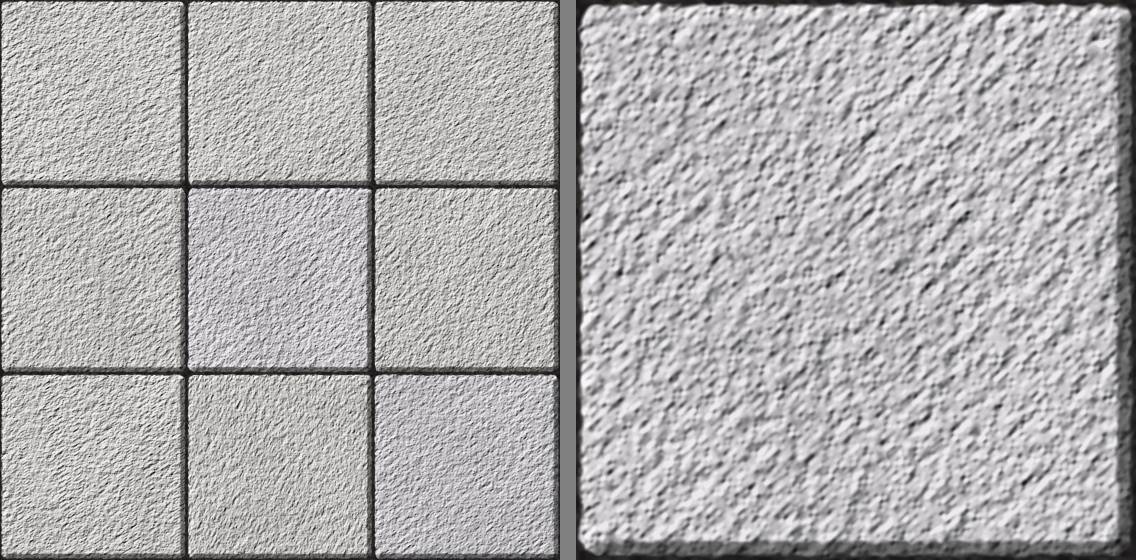
Left, the full canvas; right, a detail of the centre.
This texture is drawn by a WebGL 1 fragment shader. Its source:

```glsl
precision highp float;
// Three by three square concrete pavers with rough, pitted faces and dark joints.
// Each face is a noise height field lit from the upper left; a rounded-box
// distance gives the bevel and the joint, and hashes vary grain, tone and contrast.

uniform vec2 u_resolution;

const vec2 LIGHT = vec2(-0.707, 0.707);

float hash(vec2 p) {
  return fract(sin(dot(p, vec2(127.1, 311.7))) * 43758.5453);
}

float noise(vec2 p) {
  vec2 i = floor(p);
  vec2 f = fract(p);
  f = f * f * (3.0 - 2.0 * f);
  return mix(mix(hash(i), hash(i + vec2(1.0, 0.0)), f.x),
             mix(hash(i + vec2(0.0, 1.0)), hash(i + vec2(1.0, 1.0)), f.x), f.y);
}

// Grain stretched a little along the paver's own direction, with scattered pits
float stoneHeight(vec2 p, vec2 cell, float angle) {
  float s = sin(angle);
  float c = cos(angle);
  vec2 q = vec2(c * p.x + s * p.y, c * p.y - s * p.x) * vec2(0.84, 1.12);
  q += cell * 5.3 + 3.0;
  float grain = 0.40 * noise(q * 43.0)
              + 0.34 * noise(q * 79.0 + 9.2)
              + 0.24 * noise(q * 131.0 + 4.7);
  float pit = smoothstep(0.34, 0.14, noise(q * 37.0 + 17.0));
  return grain - 0.14 * pit;
}

void main() {
  vec2 grid = gl_FragCoord.xy / u_resolution * 3.0;
  float pixel = 3.0 / min(u_resolution.x, u_resolution.y);
  vec2 cell = floor(grid);
  vec2 p = fract(grid) - 0.5;

  // Per-paver variation, with a lilac cast on the lower right diagonal
  float angle = mix(0.15, 1.15, hash(cell + 2.3));
  float lilac = step(0.5, cell.x) * step(abs(cell.x + cell.y - 2.0), 0.5);
  float contrast = mix(0.90, 1.10, hash(cell + 7.9)) - 0.14 * lilac;
  float tone = mix(0.745, 0.775, hash(cell + 4.1));
  vec3 tint = mix(vec3(1.0, 0.988, 0.978), vec3(0.995, 0.985, 1.0), lilac);

  // Relief: slopes turned from the light darken more than lit ones brighten
  float slope = stoneHeight(p, cell, angle)
              - stoneHeight(p + LIGHT * 0.0065, cell, angle);
  float relief = contrast * (slope < 0.0 ? 1.6 : 0.88) * slope;
  float blotch = 0.05 * (noise(grid * 5.0 + 31.0) - 0.5);
  float shade = clamp(tone + relief + blotch, 0.12, 0.93);

  // Rounded outline, slightly crumbled
  vec2 corner = abs(p) - (0.491 - 0.030);
  float edge = length(max(corner, 0.0)) + min(max(corner.x, corner.y), 0.0) - 0.030;
  edge += 0.008 * (noise(grid * 75.0) - 0.5);

  // Bevel: pale at the top and left, dark and gritty at the bottom and right
  vec2 outward = sign(p) * normalize(max(corner, 0.0) + 0.00001);
  float facing = dot(outward, LIGHT);
  float bevel = smoothstep(-0.030, -0.019, edge);
  float grit = 0.70 + 0.25 * (noise(grid * 85.0 + 6.0) - 0.5);
  shade *= 1.0 + bevel * facing * (facing < 0.0 ? grit : 0.07);

  // Joint with a little grit
  float soft = max(0.005, 0.8 * pixel);
  float joint = smoothstep(-soft, soft, edge);
  vec3 jointColor = vec3(0.14, 0.13, 0.13) * (0.6 + 0.8 * noise(grid * 90.0));
  gl_FragColor = vec4(mix(shade * tint, jointColor, joint), 1.0);
}
```
